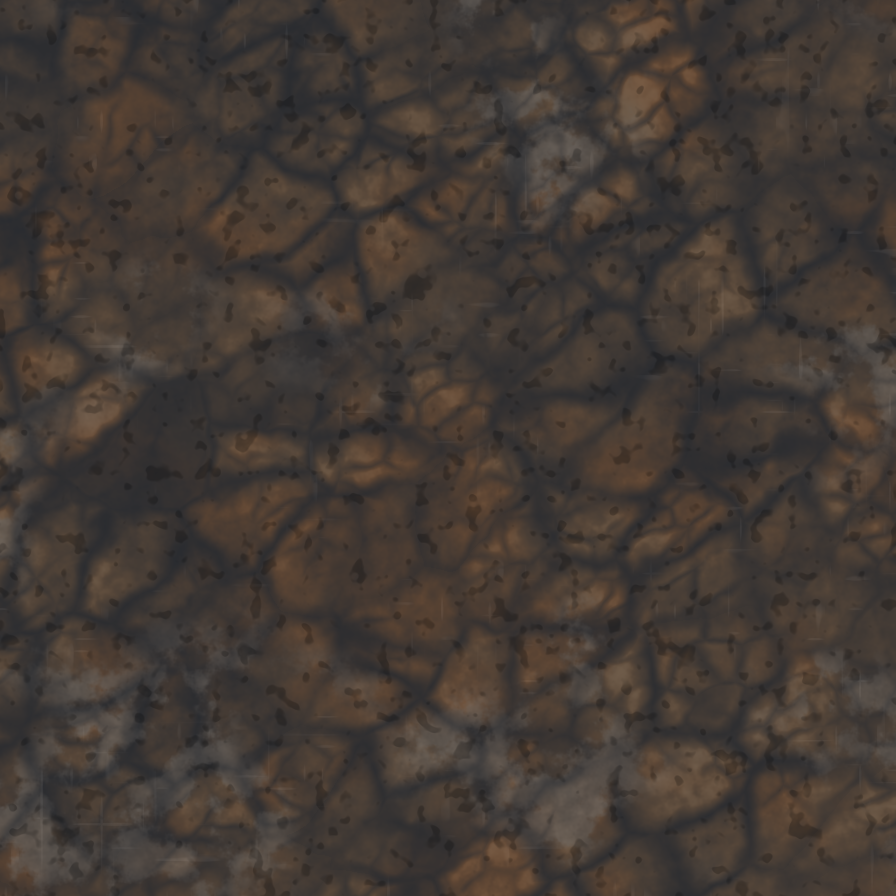
This texture is drawn by a Shadertoy shader. Its source:

```glsl
// Weathered dark stone: warped cellular lumps in rusty brown, parted by soft
// blue-black seams. Layered noise adds broad shading, ragged grey lichen
// patches, fine grain and a few faint scratches.

const vec3 SEAM_COLOR   = vec3(0.165, 0.172, 0.188);
const vec3 BROWN_COLOR  = vec3(0.360, 0.288, 0.226);
const vec3 PALE_COLOR   = vec3(0.470, 0.395, 0.320);
const vec3 LICHEN_COLOR = vec3(0.395, 0.380, 0.365);
const vec3 RUST_TINT    = vec3(0.035, -0.004, -0.025);

const float LUMP_SCALE    = 11.0;  // large cells across the canvas
const float CHIP_SCALE    = 23.0;  // small cells across the canvas
const float WARP_AMOUNT   = 0.060;
const float SEAM_WIDTH    = 0.42;
const float GRAIN_SCALE   = 85.0;
const float GRAIN_AMOUNT  = 0.38;
const float LICHEN_AMOUNT = 0.62;

vec2 hash2(vec2 p) {
    vec3 q = fract(p.xyx * vec3(0.1031, 0.1030, 0.0973));
    q += dot(q, q.yzx + 33.33);
    return fract((q.xx + q.yz) * q.zy);
}

float valueNoise(vec2 p) {
    vec2 cell = floor(p);
    vec2 f = fract(p);
    f = f * f * (3.0 - 2.0 * f);
    float low  = mix(hash2(cell).x, hash2(cell + vec2(1, 0)).x, f.x);
    float high = mix(hash2(cell + vec2(0, 1)).x, hash2(cell + vec2(1, 1)).x, f.x);
    return mix(low, high, f.y);
}

float layeredNoise(vec2 p, int layers) {
    const mat2 TURN = mat2(1.6, 1.2, -1.2, 1.6);
    float sum = 0.0, weight = 0.5, total = 0.0;
    for (int i = 0; i < layers; i++) {
        sum += weight * valueNoise(p);
        total += weight;
        weight *= 0.55;
        p = TURN * p + 17.3;
    }
    return sum / total;
}

// x: gap between the two nearest cell points (0 on a seam), y: cell random
vec2 cellular(vec2 p) {
    vec2 base = floor(p);
    float nearest = 8.0, second = 8.0, id = 0.0;
    for (int y = -1; y <= 1; y++)
    for (int x = -1; x <= 1; x++) {
        vec2 cell = base + vec2(x, y);
        vec2 h = hash2(cell + 40.0);
        float d = length(cell + h - p);
        if (d < nearest) {
            second = nearest;
            nearest = d;
            id = hash2(cell + 91.0).y;
        } else {
            second = min(second, d);
        }
    }
    return vec2(second - nearest, id);
}

void mainImage(out vec4 fragColor, in vec2 fragCoord) {
    vec2 uv = fragCoord / iResolution.y + 3.0;

    // Bend the plane, then stretch the cells a little along the diagonal
    vec2 bend = vec2(layeredNoise(uv * 9.0, 4), layeredNoise(uv * 9.0 + 50.0, 4)) - 0.5;
    vec2 p = uv + WARP_AMOUNT * bend;
    vec2 q = vec2(0.82 * p.x + 0.57 * p.y, 1.15 * (0.82 * p.y - 0.57 * p.x));
    q.x *= 0.85;

    // Lumps and chips with seams that fade in and out
    vec2 lump = cellular(q * LUMP_SCALE);
    vec2 chip = cellular(q * CHIP_SCALE + 7.0);
    float lumpBody = smoothstep(-0.04, SEAM_WIDTH, lump.x);
    float chipBody = smoothstep(-0.06, SEAM_WIDTH, chip.x);
    float seamFade = smoothstep(0.34, 0.58, layeredNoise(uv * 6.0 + 11.0, 3));
    float chipFade = smoothstep(0.42, 0.66, layeredNoise(uv * 7.0 + 29.0, 3));
    float body = mix(0.68, lumpBody, 0.35 + 0.60 * seamFade);
    body *= mix(1.0, 0.30 + 0.75 * chipBody, 0.15 + 0.75 * chipFade);

    // Broad shading, clouds and grain
    float broad = layeredNoise(uv * 4.5 + 5.0, 3) - 0.5;
    float cloud = layeredNoise(p * 17.0 + 23.0, 4) - 0.5;
    float grain = layeredNoise(uv * GRAIN_SCALE, 3) - 0.5;
    float tone = body * (0.80 + 0.75 * broad + 0.90 * cloud + 0.22 * (lump.y - 0.5));
    tone += 0.06 + 0.20 * broad + GRAIN_AMOUNT * grain * (0.35 + 0.65 * body);

    // Colour from seam through brown to pale, rustier in places
    vec3 color = mix(SEAM_COLOR, BROWN_COLOR, clamp(tone, 0.0, 1.0));
    color = mix(color, PALE_COLOR, 0.65 * smoothstep(0.80, 1.30, tone));
    float rust = smoothstep(0.42, 0.70, layeredNoise(uv * 8.0 + 71.0, 4));
    color += RUST_TINT * rust * clamp(tone, 0.0, 1.0);

    // Ragged grey lichen gathered in loose patches
    float patchArea = smoothstep(0.50, 0.70, layeredNoise(uv * 5.0 + 83.0, 3));
    float ragged = smoothstep(0.44, 0.62, layeredNoise(uv * 26.0 + 37.0, 5));
    float lichen = LICHEN_AMOUNT * patchArea * ragged * (0.45 + 0.55 * body);
    color = mix(color, LICHEN_COLOR + 0.12 * grain, lichen);

    // Faint short scratches and dark pits
    float across = valueNoise(uv * vec2(22.0, 150.0));
    float upright = valueNoise(uv * vec2(150.0, 22.0) + 9.0);
    float scratch = smoothstep(0.86, 0.97, max(across, upright));
    color += 0.035 * scratch * smoothstep(0.48, 0.62, layeredNoise(uv * 12.0 + 61.0, 3));
    color *= 1.0 - 0.22 * smoothstep(0.66, 0.80, layeredNoise(uv * 70.0 + 13.0, 2));

    fragColor = vec4(color, 1.0);
}
```
